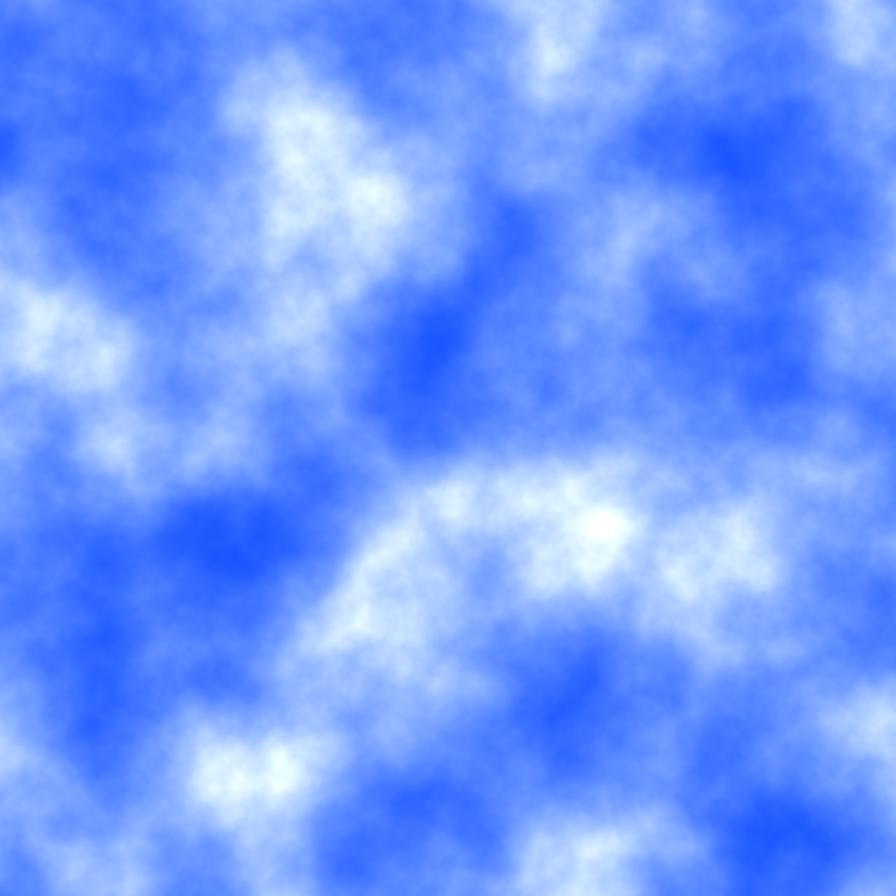
This texture is drawn by a WebGL 2 fragment shader. Its source:

```glsl
#version 300 es
precision highp float;
// Soft white clouds drifting over a bright blue sky, from layered gradient noise.

#define BASE_CELLS 4.0      // noise cells across the canvas in the largest layer
#define OCTAVES 6
#define GAIN 0.5            // strength of each layer relative to the one before
#define SEED 17u
#define COVER 0.425         // average cloud density
#define CONTRAST 0.64
#define HIGHLIGHT 0.25      // extra lift for the densest cloud
#define SKY_COLOR vec3(0.0, 0.252, 1.0)
#define CLOUD_COLOR vec3(1.0, 1.06, 1.0)

uniform vec2 u_resolution;
out vec4 fragColor;

const float TAU = 6.2831853;

// Integer hash of a lattice point, mapped to [0, 1).
float hash(ivec2 cell, uint layer) {
    uint h = uint(cell.x) * 0x8da6b343u ^ uint(cell.y) * 0xd8163841u;
    h ^= (layer + SEED) * 0xcb1ab31fu;
    h = (h ^ (h >> 16)) * 0x7feb352du;
    h = (h ^ (h >> 15)) * 0x846ca68bu;
    h ^= h >> 16;
    return float(h >> 8) / 16777216.0;
}

// Contribution of the random unit gradient at one cell corner.
float cornerSlope(ivec2 cell, ivec2 corner, vec2 local, uint layer) {
    float angle = TAU * hash(cell + corner, layer);
    return dot(vec2(cos(angle), sin(angle)), local - vec2(corner));
}

float gradientNoise(vec2 p, uint layer) {
    ivec2 cell = ivec2(floor(p));
    vec2 f = fract(p);
    vec2 fade = f * f * f * (f * (f * 6.0 - 15.0) + 10.0);
    float bottom = mix(cornerSlope(cell, ivec2(0, 0), f, layer),
                       cornerSlope(cell, ivec2(1, 0), f, layer), fade.x);
    float top = mix(cornerSlope(cell, ivec2(0, 1), f, layer),
                    cornerSlope(cell, ivec2(1, 1), f, layer), fade.x);
    return mix(bottom, top, fade.y);
}

// Sum of layers; each is turned and shifted so the lattices never line up.
float cloudNoise(vec2 p) {
    const mat2 turnAndDouble = mat2(1.6, 1.2, -1.2, 1.6);
    float sum = 0.0;
    float amplitude = 1.0;
    for (int i = 0; i < OCTAVES; i++) {
        sum += amplitude * gradientNoise(p, uint(i));
        p = turnAndDouble * p + vec2(0.37, 0.71);
        amplitude *= GAIN;
    }
    return sum;
}

void main() {
    vec2 uv = gl_FragCoord.xy / min(u_resolution.x, u_resolution.y);
    float n = cloudNoise(uv * BASE_CELLS);

    // The squared term flattens the blue depths and brightens the peaks.
    float density = clamp(COVER + CONTRAST * n + HIGHLIGHT * n * n, 0.08, 1.0);

    vec3 color = mix(SKY_COLOR, CLOUD_COLOR, density);
    fragColor = vec4(min(color, 1.0), 1.0);
}
```
